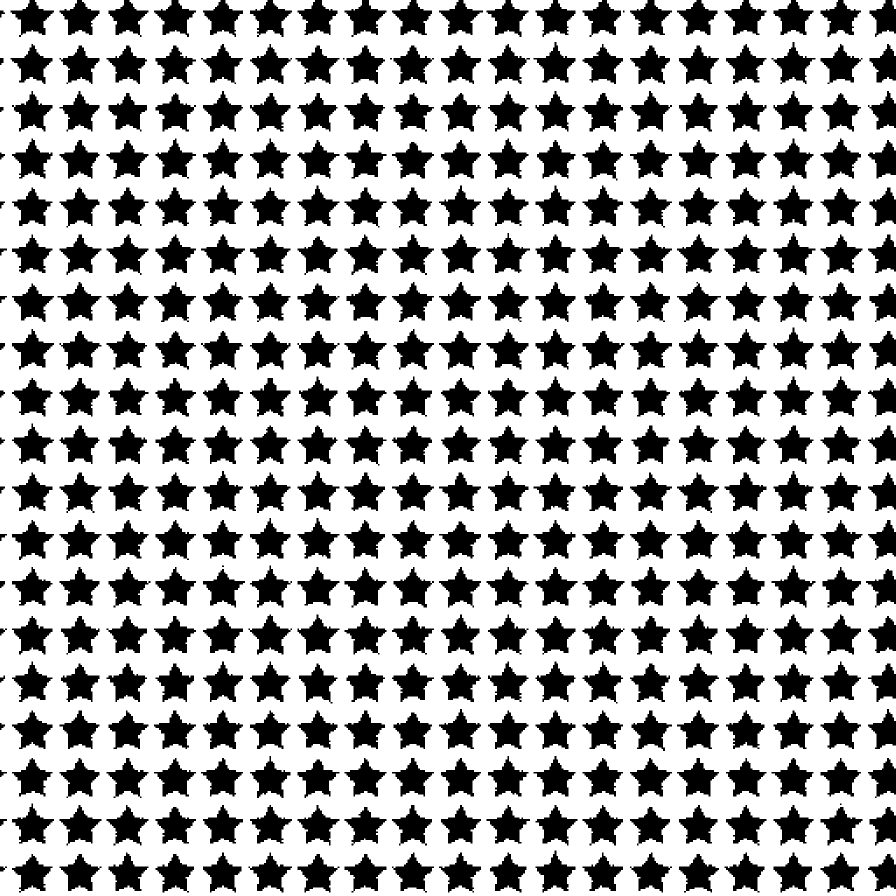
This pattern is drawn by a Shadertoy shader. Its source:

```glsl
// Rows of plump black five-pointed stars on white, in a square lattice.
// Each star is a folded distance function sampled on a coarse block grid,
// so its edges are stepped and vary a little from star to star.

const float STARS_ACROSS = 18.84;            // lattice cells per canvas height
const vec2  FIRST_CENTRE = vec2(0.687, 0.459); // lowest left star, in cells
const float TIP_RADIUS = 0.465;              // in cells
const float VALLEY_RADIUS = 0.245;           // in cells
const float BLOCKS = 512.0;                  // stair steps per canvas height
const float EDGE_JITTER = 0.012;             // raggedness, in cells
const int   SUBSAMPLES = 2;                  // per axis, smooths block edges
const vec3  PAPER = vec3(1.0);
const vec3  INK = vec3(0.0);
const float PI = 3.14159265;

float hash(vec2 p) {
    return fract(sin(dot(p, vec2(127.1, 311.7))) * 43758.5453);
}

// Signed distance to the edge line of an upright five-pointed star.
float starDistance(vec2 p) {
    float halfSector = PI / 5.0;
    float angle = mod(atan(p.x, p.y) + halfSector, 2.0 * halfSector) - halfSector;
    vec2 folded = length(p) * vec2(cos(angle), abs(sin(angle)));
    vec2 tip = vec2(TIP_RADIUS, 0.0);
    vec2 edge = VALLEY_RADIUS * vec2(cos(halfSector), sin(halfSector)) - tip;
    return dot(folded - tip, normalize(vec2(edge.y, -edge.x)));
}

// Ink at one canvas point: 1 inside a star, 0 outside.
float inkAt(vec2 uv) {
    vec2 block = floor(uv * BLOCKS);
    vec2 lattice = (block + 0.5) / BLOCKS * STARS_ACROSS - FIRST_CENTRE;
    vec2 local = fract(lattice + 0.5) - 0.5;
    float jitter = (hash(block) - 0.5) * 2.0 * EDGE_JITTER;
    return step(starDistance(local) + jitter, 0.0);
}

void mainImage(out vec4 fragColor, in vec2 fragCoord) {
    // Average a small grid of samples over the pixel.
    float ink = 0.0;
    for (int j = 0; j < SUBSAMPLES; j++) {
        for (int i = 0; i < SUBSAMPLES; i++) {
            vec2 offset = (vec2(i, j) + 0.5) / float(SUBSAMPLES) - 0.5;
            ink += inkAt((fragCoord + offset) / iResolution.y);
        }
    }
    ink /= float(SUBSAMPLES * SUBSAMPLES);
    fragColor = vec4(mix(PAPER, INK, ink), 1.0);
}
```
